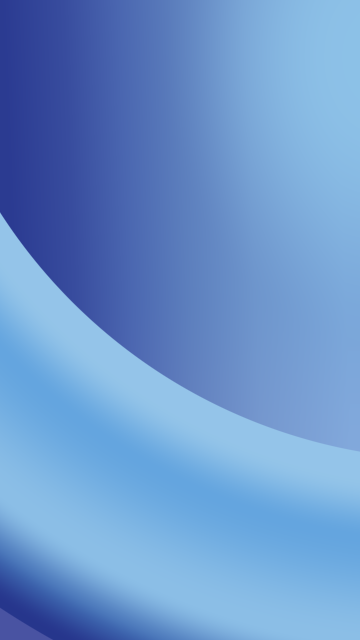
Write a Shadertoy shader that draws this background.

```glsl
// A broad glossy blue arc sweeping below a navy-to-sky gradient.
// Concentric circles shape the arc; its shading is a chain of colour
// blends over the distance from the outer edge of the dark disc.

#define ARC_CENTER vec2(1.259, 1.9975)
#define ARC_RADIUS 1.4968
#define ARC_WIDTH  0.789
#define TILT       0.04
#define GLOW_POS   vec2(1.06, 1.62)
#define GLOW_SIZE  0.62

// Linear blend from one colour to the next as x runs from a to b.
vec3 ramp(vec3 from, vec3 to, float a, float b, float x) {
    return mix(from, to, clamp((x - a) / (b - a), 0.0, 1.0));
}

// Eased blend for the soft, rounded shading of the arc.
vec3 ease(vec3 from, vec3 to, float a, float b, float x) {
    return mix(from, to, smoothstep(a, b, x));
}

// Backdrop: navy at the left, sky blue at the right.
vec3 backdrop(vec2 p) {
    float t = p.x + TILT * (p.y - 1.2);
    vec3 color = vec3(0.168, 0.230, 0.570);
    color = ramp(color, vec3(0.220, 0.300, 0.620), 0.03, 0.20, t);
    color = ramp(color, vec3(0.290, 0.400, 0.690), 0.20, 0.35, t);
    color = ramp(color, vec3(0.360, 0.495, 0.740), 0.35, 0.51, t);
    color = ramp(color, vec3(0.430, 0.585, 0.800), 0.51, 0.70, t);
    color = ramp(color, vec3(0.475, 0.650, 0.850), 0.70, 0.95, t);

    // Bright upper corner and a faint violet haze toward the arc.
    float glow = 1.0 - smoothstep(0.1, GLOW_SIZE, length((p - GLOW_POS) * vec2(1.0, 0.75)));
    color = mix(color, vec3(0.550, 0.755, 0.905), glow);
    float haze = 1.0 - smoothstep(0.45, 1.0, p.y);
    return color + haze * vec3(0.035, 0.010, 0.010);
}

// Arc shading: pale rim, blue valley, sky ridge, then navy shadow.
vec3 arcShade(float depth) {
    vec3 color = vec3(0.580, 0.770, 0.912);
    color = ease(color, vec3(0.390, 0.645, 0.873), 0.07, 0.240, depth);
    color = ease(color, vec3(0.545, 0.745, 0.902), 0.22, 0.520, depth);
    color = ease(color, vec3(0.250, 0.420, 0.700), 0.53, 0.700, depth);
    return ease(color, vec3(0.150, 0.210, 0.550), 0.65, 0.775, depth);
}

void mainImage(out vec4 fragColor, in vec2 fragCoord) {
    // One unit is the canvas width.
    vec2 p = fragCoord / iResolution.x;
    float halfPixel = 0.75 / iResolution.x;
    float depth = length(p - ARC_CENTER) - ARC_RADIUS;

    // Layers from the upper disc outward to the lower left corner.
    vec3 color = ease(backdrop(p), arcShade(depth), -halfPixel, halfPixel, depth);
    vec3 cornerViolet = vec3(0.285, 0.325, 0.635);
    color = ease(color, cornerViolet, ARC_WIDTH - halfPixel, ARC_WIDTH + halfPixel, depth);

    fragColor = vec4(color, 1.0);
}
```
